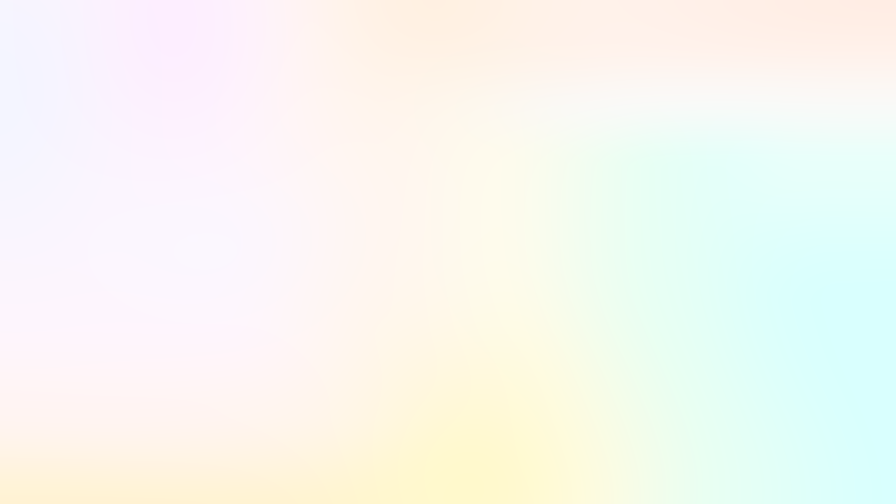
Reproduce this background procedurally as a Shadertoy shader.

```glsl
// Soft pastel wash: lavender and pink at left, cream and yellow in the middle, mint and aqua at right.

vec2 gradientAt(vec2 cell) {
    float angle = 6.2832 * fract(sin(dot(cell, vec2(127.1, 311.7))) * 4375.5);
    return vec2(cos(angle), sin(angle));
}

float gradientNoise(vec2 p) {
    vec2 cell = floor(p), f = fract(p);
    vec2 u = f * f * f * (f * (f * 6.0 - 15.0) + 10.0);
    vec2 e = vec2(0.0, 1.0);
    float low = mix(dot(gradientAt(cell), f),
                    dot(gradientAt(cell + e.yx), f - e.yx), u.x);
    float high = mix(dot(gradientAt(cell + e.xy), f - e.xy),
                     dot(gradientAt(cell + 1.0), f - 1.0), u.x);
    return mix(low, high, u.y);
}

// Elliptical falloff, 1 at the centre
float glow(vec2 p, vec2 centre, vec2 radius) {
    vec2 d = (p - centre) / radius;
    return exp(-dot(d, d));
}

void mainImage(out vec4 fragColor, in vec2 fragCoord) {
    vec2 uv = fragCoord / iResolution.xy;

    // Gentle bending of all the bands
    vec2 p = uv + 0.016 * vec2(gradientNoise(uv * vec2(5.0, 3.0)),
                               gradientNoise(uv * vec2(4.0, 5.0) + 17.0));

    // Horizontal ramp, leaning right toward the bottom
    float x = p.x - 0.075 * (1.0 - smoothstep(0.0, 0.5, p.y));
    vec3 color = mix(vec3(1.0, 0.96, 0.99), vec3(1.0, 0.965, 0.94), smoothstep(0.22, 0.44, x));
    color = mix(color, vec3(0.995, 0.985, 0.93), smoothstep(0.42, 0.57, x));
    color = mix(color, vec3(0.91, 1.0, 0.955), smoothstep(0.55, 0.73, x));
    color = mix(color, vec3(0.85, 1.0, 0.995), smoothstep(0.68, 0.93, x));

    // Aqua thins out upward, then warms into peach
    color = mix(color, vec3(0.91, 1.0, 0.98), smoothstep(0.4, 0.7, p.y) * smoothstep(0.7, 0.9, p.x));
    float rightSide = smoothstep(0.42, 0.65, p.x);
    color = mix(color, vec3(0.98, 0.98, 0.975), rightSide * smoothstep(0.67, 0.82, p.y));
    color = mix(color, vec3(1.0, 0.957, 0.935), rightSide * smoothstep(0.78, 0.92, p.y));
    color = mix(color, vec3(1.0, 0.93, 0.895), glow(p, vec2(1.0, 1.0), vec2(0.3, 0.12)));
    color = mix(color, vec3(1.0, 0.94, 0.88), 0.9 * glow(p, vec2(0.49, 1.0), vec2(0.13, 0.2)));

    // Lavender and violet at the left
    color = mix(color, vec3(0.955, 0.96, 1.0), glow(p, vec2(0.0, 0.82), vec2(0.14, 0.34)));
    color = mix(color, vec3(0.98, 0.97, 1.0), 0.8 * glow(p, vec2(0.22, 0.52), vec2(0.13, 0.16)));
    color = mix(color, vec3(0.99, 0.93, 1.0), 0.9 * glow(p, vec2(0.19, 0.96), vec2(0.1, 0.24)));

    // Warm floor and the yellow pool
    float leftSide = 1.0 - smoothstep(0.4, 0.65, p.x);
    color = mix(color, vec3(1.0, 0.958, 0.94), leftSide * (1.0 - smoothstep(0.12, 0.36, p.y)));
    color = mix(color, vec3(1.0, 0.95, 0.82), leftSide * (1.0 - smoothstep(-0.03, 0.18, p.y)));
    color = mix(color, vec3(1.0, 0.98, 0.79), 0.9 * glow(p, vec2(0.53, 0.04), vec2(0.15, 0.26)));

    fragColor = vec4(color, 1.0);
}
```
